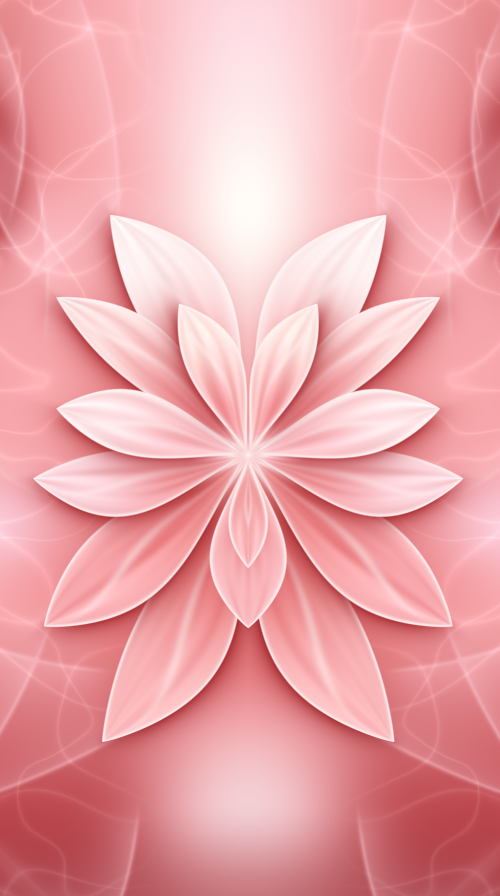
Write a Shadertoy shader that draws this background.

```glsl
// A mirrored, glowing pink lotus over soft silk folds and fine wisps.

const float PI = 3.14159;
const vec3 CREAM = vec3(1.0, 0.95, 0.95);
const vec3 BLUSH = vec3(0.985, 0.70, 0.72);
const vec3 CORAL = vec3(0.95, 0.54, 0.55);
const vec3 CRIMSON = vec3(0.70, 0.22, 0.25);

float hash(vec2 p) {
    vec3 q = fract(p.xyx * 0.1031);
    q += dot(q, q.yzx + 33.33);
    return fract((q.x + q.y) * q.z);
}

float noise(vec2 p) {
    vec2 i = floor(p), f = fract(p);
    f = f * f * (3.0 - 2.0 * f);
    return mix(mix(hash(i), hash(i + vec2(1, 0)), f.x),
               mix(hash(i + vec2(0, 1)), hash(i + vec2(1, 1)), f.x), f.y);
}

float glow(vec2 p, vec2 center, vec2 radius) {
    vec2 q = (p - center) / radius;
    return exp(-dot(q, q));
}

// Bowed bright line from a to b, with a soft veil on its left side
float fold(vec2 p, vec2 a, vec2 b, float bend) {
    vec2 d = b - a, q = p - a;
    float t = dot(q, d) / dot(d, d);
    float v = (d.x * q.y - d.y * q.x) / length(d) - bend * sin(PI * clamp(t, 0.0, 1.0));
    float fade = smoothstep(0.0, 0.25, t) * smoothstep(1.0, 0.75, t);
    float veil = smoothstep(-0.002, 0.002, v) * exp(-abs(v) * 35.0);
    return fade * (0.45 * exp(-v * v / 0.000008) + 0.5 * veil);
}

vec3 background(vec2 p) {
    vec3 col = mix(CORAL, BLUSH, 0.6 + 0.8 * (noise(p * 9.0) - 0.5));

    // Broad pools of colour
    col = mix(col, CORAL * 0.92, 0.8 * glow(p, vec2(0.30, 0.46), vec2(0.09, 0.10)));
    float hollow = length((p - vec2(0.31, 0.31)) / vec2(0.075, 0.12));
    col = mix(col, CRIMSON, 0.85 * smoothstep(1.08, 0.6, hollow));
    col = mix(col, CRIMSON, 0.25 * exp(-max(hollow - 1.0, 0.0) * 3.0));
    col = mix(col, vec3(0.88, 0.42, 0.44), 0.75 * glow(p, vec2(0.0, -0.22), vec2(0.12, 0.10)));
    col = mix(col, CRIMSON, 0.4 * smoothstep(-0.15, -0.30, p.y) * smoothstep(0.0, 0.18, p.x));
    col = mix(col, CRIMSON, 0.95 * smoothstep(-0.25, -0.46, p.y) * smoothstep(0.0, 0.20, p.x));
    col = mix(col, vec3(0.99, 0.82, 0.88), 0.95 * glow(p, vec2(0.28, -0.085), vec2(0.08, 0.055)));
    col = mix(col, vec3(0.995, 0.87, 0.90), 0.95 * glow(p, vec2(0.0, 0.44), vec2(0.14, 0.22)));
    col = mix(col, vec3(0.95, 0.83, 0.85), 0.9 * glow(p, vec2(0.0, -0.405), vec2(0.09, 0.09)));
    col = mix(col, vec3(0.66, 0.32, 0.35), 0.65 * smoothstep(-0.39, -0.52, p.y));

    // Silk folds
    float f = fold(p, vec2(0.044, 0.56), vec2(0.09, 0.29), -0.017);
    f += fold(p, vec2(0.21, 0.56), vec2(0.145, 0.20), -0.024);
    f += fold(p, vec2(0.29, 0.50), vec2(0.27, 0.24), -0.030);
    f += fold(p, vec2(0.13, 0.30), vec2(0.26, 0.18), -0.015);
    f += fold(p, vec2(0.225, 0.18), vec2(0.30, 0.36), -0.020);
    f += fold(p, vec2(0.23, 0.10), vec2(0.24, 0.32), 0.010);
    f += fold(p, vec2(0.22, -0.06), vec2(0.32, 0.02), -0.010);
    f += fold(p, vec2(0.12, -0.31), vec2(0.36, -0.41), -0.008);
    f += fold(p, vec2(0.21, -0.17), vec2(0.31, -0.37), -0.008);
    f += fold(p, vec2(0.34, -0.20), vec2(0.14, -0.25), 0.010);
    f += fold(p, vec2(0.12, -0.39), vec2(0.18, -0.59), -0.012);
    col = mix(col, vec3(1.0, 0.81, 0.84), 0.6 * min(f, 1.0));

    // Fine wisps along the sides
    float wisps = 0.0;
    for (int i = 0; i < 3; i++) {
        float k = float(i);
        vec2 q = p * (7.0 + 3.0 * k) + 7.3 * k;
        float n = noise(q + 1.5 * noise(q * 0.7 + 4.0));
        wisps += exp(-abs(n - 0.5) * 70.0);
    }
    col += 0.07 * wisps * smoothstep(0.08, 0.2, p.x) * vec3(0.6, 1.0, 1.0);

    return mix(col, vec3(1.0, 0.99, 0.97), glow(p, vec2(0.0, 0.27), vec2(0.075, 0.13)));
}

// Leaf-shaped petal growing from the origin; bow shifts its middle clockwise
void petal(inout vec3 col, vec2 p, vec2 tip, float halfWidth, float bow, vec3 root, vec3 end) {
    float len = length(tip);
    vec2 dir = tip / len;
    float along = dot(p, dir), t = clamp(along / len, 0.0, 1.0);
    float swell = pow(max(sin(PI * pow(t, 1.35)), 0.0), 0.88);
    float v = p.x * dir.y - p.y * dir.x - bow * swell;
    float w = halfWidth * swell, u = clamp(v / max(w, 0.0005), -1.0, 1.0);
    float side = abs(v) - w;
    float d = max(side, 0.0) + max(max(along - len, -along), 0.0);
    if (d <= 0.0) d = side;

    // Cast shadow, deeper on the lower side
    float shade = mix(0.08, 1.0, smoothstep(-0.3, 0.7, v / halfWidth)) * smoothstep(0.0, 0.3, t);
    col *= mix(vec3(1.0), vec3(0.72, 0.34, 0.36), shade * exp(-max(d, 0.0) * 75.0));

    // Satin body, lengthwise streaks, inner fold and bright rim
    vec3 body = mix(root, end, smoothstep(0.25, 0.8, t));
    body = mix(body, end, 0.65 * smoothstep(0.0, -1.0, u));
    float grain = noise(vec2(u * 5.0 + 2.0 * t, t * 3.0) + tip * 40.0) - 0.5;
    body += (0.13 * grain + 0.035 * sin(u * 9.0 + 5.0 * t + tip.y * 30.0)) * vec3(0.4, 1.0, 1.0);
    float crease = u - 0.35 + 0.5 * sin(4.0 * t);
    body = mix(body, CREAM, 0.5 * exp(-crease * crease * 70.0) * swell);
    float rim = exp(-d * d / 0.000010) + 0.3 * exp(-abs(d) / 0.010);
    body = mix(body, CREAM, min(rim, 1.0) * 0.85);
    float px = 1.0 / iResolution.y;
    col = mix(col, body, smoothstep(px, -px, d) * smoothstep(0.0, 0.02, along));
}

void mainImage(out vec4 fragColor, in vec2 fragCoord) {
    vec2 p = (fragCoord - 0.5 * iResolution.xy) / iResolution.y;
    p.x = abs(p.x + 0.002);
    vec3 col = background(p);

    // Flower, from the rear petals to the front ones
    vec2 q = p + vec2(0.0, 0.008);
    col = mix(col, CORAL * 0.95, 0.5 * glow(q, vec2(0.13, -0.06), vec2(0.12, 0.16)));
    petal(col, q, vec2(0.154, 0.268), 0.051, -0.022, vec3(0.96, 0.56, 0.57), CREAM);
    petal(col, q, vec2(0.214, 0.176), 0.034, -0.013, vec3(0.96, 0.57, 0.59), vec3(1.0, 0.87, 0.87));
    petal(col, q, vec2(0.163, -0.320), 0.053, 0.026, vec3(0.90, 0.43, 0.44), vec3(0.98, 0.70, 0.71));
    petal(col, q, vec2(0.228, -0.191), 0.048, 0.004, vec3(0.94, 0.52, 0.53), vec3(0.98, 0.67, 0.69));
    petal(col, q, vec2(0.240, -0.026), 0.037, 0.016, vec3(0.97, 0.62, 0.64), vec3(0.99, 0.82, 0.85));
    petal(col, q, vec2(0.214, 0.052), 0.036, -0.005, vec3(0.98, 0.71, 0.74), vec3(1.0, 0.89, 0.90));
    petal(col, q, vec2(0.077, 0.169), 0.031, -0.008, vec3(0.95, 0.55, 0.57), vec3(1.0, 0.90, 0.88));
    petal(col, q, vec2(0.0, -0.193), 0.043, 0.0, vec3(0.93, 0.51, 0.52), vec3(0.98, 0.71, 0.73));
    petal(col, q, vec2(0.0, -0.126), 0.022, 0.0, vec3(0.92, 0.50, 0.51), vec3(0.97, 0.67, 0.68));

    // Bright heart
    col = mix(col, CREAM, exp(-length(q) * 65.0));
    fragColor = vec4(clamp(col, 0.0, 1.0), 1.0);
}
```
